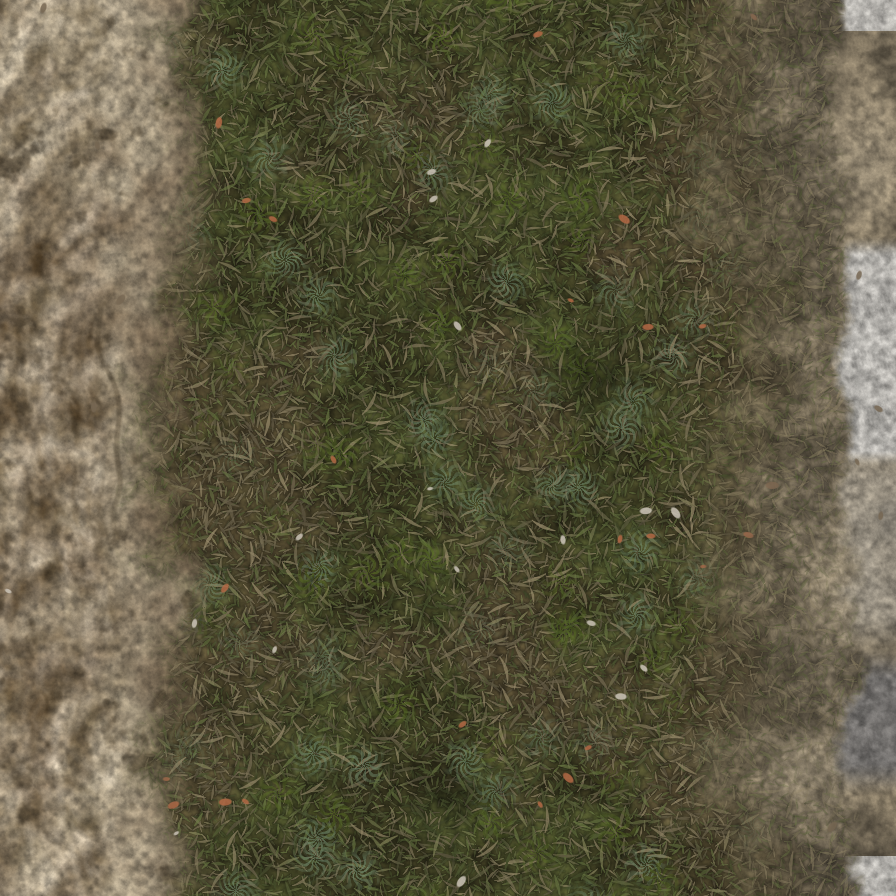
A WebGL 2 fragment shader for this texture:

```glsl
#version 300 es
precision highp float;
// A worn grass verge from above: rough earth, a broad strip of turf, then
// trodden soil and broken paving. Noise masks lay out the zones; hashed
// cells scatter blades, rosettes, chips and fallen leaves.
uniform vec2 u_resolution;
out vec4 fragColor;

const vec3 EARTH_PALE = vec3(0.63, 0.58, 0.49);
const vec3 EARTH_BROWN = vec3(0.46, 0.40, 0.32);
const vec3 EARTH_DARK = vec3(0.25, 0.21, 0.15);
const vec3 SOIL = vec3(0.44, 0.40, 0.33);
const vec3 TURF_DARK = vec3(0.22, 0.21, 0.12);
const vec3 TURF_GREEN = vec3(0.30, 0.32, 0.17);
const vec3 TURF_BROWN = vec3(0.34, 0.29, 0.20);
const vec3 BLADE_GREEN = vec3(0.38, 0.43, 0.24);
const vec3 BLADE_STRAW = vec3(0.57, 0.52, 0.40);
const vec3 ROSETTE = vec3(0.41, 0.50, 0.39);
const vec3 TUFT = vec3(0.31, 0.38, 0.13);
const vec3 PAVING = vec3(0.69, 0.68, 0.66);
const vec3 TARMAC = vec3(0.44, 0.43, 0.42);
const vec3 LEAF = vec3(0.70, 0.41, 0.27);
const vec3 CHIP = vec3(0.80, 0.77, 0.72);
const float TURF_LEFT = 0.195, TURF_RIGHT = 0.84, PAVING_EDGE = 0.942;
const float BLADE_CELLS = 44.0, ROSETTE_CELLS = 19.0, LITTER_CELLS = 34.0;

float hash(vec2 p) { return fract(sin(dot(p, vec2(127.1, 311.7))) * 43758.5); }
vec2 hash2(vec2 p) { return vec2(hash(p), hash(p + 19.7)); }

float noise(vec2 p) {
  vec2 i = floor(p), f = fract(p);
  f *= f * (3.0 - 2.0 * f);
  return mix(mix(hash(i), hash(i + vec2(1, 0)), f.x),
             mix(hash(i + vec2(0, 1)), hash(i + 1.0), f.x), f.y);
}

float fbm(vec2 p) {
  float sum = 0.0, amp = 0.533;
  for (int i = 0; i < 4; i++, amp *= 0.5) {
    sum += amp * noise(p);
    p = mat2(1.6, 1.2, -1.2, 1.6) * p + 7.3;
  }
  return sum;
}

float blob(vec2 p, float x, float y, float w, float h) {
  vec2 d = (p - vec2(x, y)) / vec2(w, h);
  return exp(-dot(d, d));
}

float band(float v, float lo, float hi, float soft) {
  return smoothstep(lo - soft, lo + soft, v) * (1.0 - smoothstep(hi - soft, hi + soft, v));
}

// Curved strokes, one per cell: cover, soft shadow, random tone
vec3 blades(vec2 q, float seed, float aa) {
  vec3 hit = vec3(0.0);
  for (int k = 0; k < 9; k++) {
    vec2 cell = floor(q) + vec2(k % 3 - 1, k / 3 - 1);
    vec2 d = q - cell - hash2(cell + seed);
    float turn = 6.283 * hash(cell + seed + 5.3), tone = hash(cell + seed + 9.1);
    vec2 dir = vec2(cos(turn), sin(turn));
    float along = dot(d, dir), len = 0.3 + 0.35 * tone;
    float across = dot(d, vec2(-dir.y, dir.x)) + 0.5 * (tone - 0.5) * along * along;
    float dist = length(vec2(max(abs(along) - len, 0.0), across));
    float width = 0.09 - 0.06 * min(abs(along) / len, 1.0);
    float cover = 1.0 - smoothstep(width - 0.03, width + aa, dist);
    hit.y = max(hit.y, 1.0 - smoothstep(0.0, 0.35, dist));
    if (cover > hit.x) hit.xz = vec2(cover, tone);
  }
  return hit;
}

// Star-shaped plants: cover, random kind
vec2 rosettes(vec2 q) {
  vec2 hit = vec2(0.0);
  for (int k = 0; k < 9; k++) {
    vec2 cell = floor(q) + vec2(k % 3 - 1, k / 3 - 1);
    vec2 d = q - cell - hash2(cell + 41.0);
    float kind = hash(cell + 67.0), r = length(d);
    float angle = atan(d.y, d.x) + 0.5 * sin(r * 9.0 + kind * 40.0);
    float rays = 0.5 + 0.5 * sin(angle * floor(7.0 + 6.0 * kind) + kind * 50.0);
    float cover = smoothstep(0.35, 0.8, rays) * (1.0 - smoothstep(0.2, 0.75, r + 0.2 * noise(d * 8.0 + cell)));
    cover *= step(hash(cell + 83.0), 0.5);
    if (cover > hit.x) hit = vec2(cover, kind);
  }
  return hit;
}

void main() {
  vec2 p = gl_FragCoord.xy / u_resolution;
  float broad = fbm(p * 7.0), medium = fbm(p * 24.0 + 3.0), grain = fbm(p * 130.0);

  // Zone masks
  float wobble = 0.09 * (broad + medium - 1.0);
  float x = p.x + wobble;
  float turf = smoothstep(-0.045, 0.045, x - TURF_LEFT - 0.05 * blob(p, 0.21, 0.33, 0.04, 0.05));
  turf *= 1.0 - smoothstep(-0.09, 0.08, x - TURF_RIGHT);
  float edge = smoothstep(-0.012, 0.012, p.x - PAVING_EDGE + 0.6 * wobble);

  // Rough earth with relief and a long crack
  vec2 clod = p * vec2(26, 18) + 2.0 * broad;
  float relief = fbm(clod) - fbm(clod + vec2(0.22, -0.25));
  float pale = 0.5 * band(p.y, 0.8, 1.1, 0.09) + 0.45 * band(p.y, -0.1, 0.17, 0.1)
    + 0.35 * band(p.x, 0.12, 0.17, 0.03) + 1.8 * medium - 0.65;
  vec3 earth = mix(EARTH_BROWN, EARTH_PALE, clamp(pale, 0.0, 1.0));
  earth += relief * 0.65 * (1.0 - smoothstep(0.1, 0.16, p.x));
  float crack = abs(p.x - 0.107 - 0.03 * noise(p.yy * 13.0));
  crack = (1.0 - smoothstep(0.001, 0.005, crack)) * band(p.y, 0.42, 0.66, 0.06);
  float pits = smoothstep(0.62, 0.8, fbm(p * 33.0 + 50.0));
  earth = mix(earth, EARTH_DARK, max(0.4 * crack, 0.6 * pits));

  // Trodden soil and paving
  vec3 soil = SOIL * mix(0.83, 1.2, smoothstep(0.3, 0.7, medium));
  float dusty = blob(p, 0.91, 0.14, 0.05, 0.04) + blob(p, 0.94, 0.36, 0.04, 0.09)
    + blob(p, 0.97, 0.82, 0.05, 0.07);
  dusty = min(dusty, 1.0);
  soil = mix(soil, EARTH_PALE, dusty * 0.75);
  float slab = band(p.y, 0.49, 0.725, 0.012) + step(0.965, p.y) + step(p.y, 0.045);
  soil = mix(soil, PAVING, edge * min(slab + 0.4 * band(p.y, 0.29, 0.49, 0.03), 1.0));
  soil = mix(soil, TARMAC, edge * band(p.y, 0.13, 0.26, 0.02));

  // Turf floor
  vec3 ground = mix(TURF_DARK, TURF_GREEN, smoothstep(0.25, 0.75, medium));
  float brown = smoothstep(0.48, 0.72, broad) + blob(p, 0.29, 0.42, 0.09, 0.04)
    + smoothstep(0.68, 0.86, p.x) + 1.0 - smoothstep(0.18, 0.26, p.x);
  brown = min(brown + 0.8 * blob(p, 0.46, 0.87, 0.09, 0.06), 1.0);
  ground = mix(ground, TURF_BROWN, 0.75 * brown);
  vec3 col = mix(p.x < 0.5 ? earth : soil, ground, turf);
  col *= 0.625 + 0.75 * grain;

  // Blades, fine to coarse
  float growth = max(turf, 0.6 * smoothstep(0.75, 0.82, p.x) * (1.0 - edge) * (1.0 - 0.7 * dusty));
  for (float i = 4.0; i > 0.0; i--) {
    float cells = BLADE_CELLS * (0.5 + 0.5 * i);
    vec3 b = blades(p * cells, i * 31.0, 0.6 * cells / u_resolution.y);
    vec3 tint = mix(BLADE_GREEN, BLADE_STRAW, smoothstep(0.45, 0.95, b.z + 0.3 * brown));
    col *= 1.0 - 0.16 * growth * b.y;
    col = mix(col, tint * (0.65 + 0.5 * fract(b.z * 17.0)), b.x * growth * 0.65);
  }

  // Rosettes and tufts
  vec2 plant = rosettes(p * ROSETTE_CELLS + 0.1 * medium);
  vec3 plantCol = mix(TUFT, ROSETTE, step(0.5, plant.y)) * (0.75 + 0.5 * grain);
  col = mix(col, plantCol, plant.x * turf * (0.65 - 0.42 * brown));
  col *= 1.0 - 0.3 * (blob(p, 0.66, 0.58, 0.04, 0.03) + blob(p, 0.5, 0.11, 0.04, 0.025));

  // Leaves and chips
  vec2 q = p * LITTER_CELLS, cell = floor(q);
  vec2 d = q - cell - 0.3 - 0.4 * hash2(cell + 7.0);
  float turn = 6.283 * hash(cell + 11.0), size = 0.1 + 0.15 * hash(cell + 23.0);
  d *= mat2(cos(turn), sin(turn), -sin(turn), cos(turn));
  float litter = 1.0 - smoothstep(size - 0.05, size + 0.05, length(d * vec2(1, 1.8)));
  vec3 litterCol = mix(CHIP, mix(EARTH_BROWN, LEAF, turf), step(0.4, hash(cell + 13.0)));
  col = mix(col, litterCol, litter * step(hash(cell + 29.0), 0.06) * 0.85);
  fragColor = vec4(col, 1.0);
}
```
